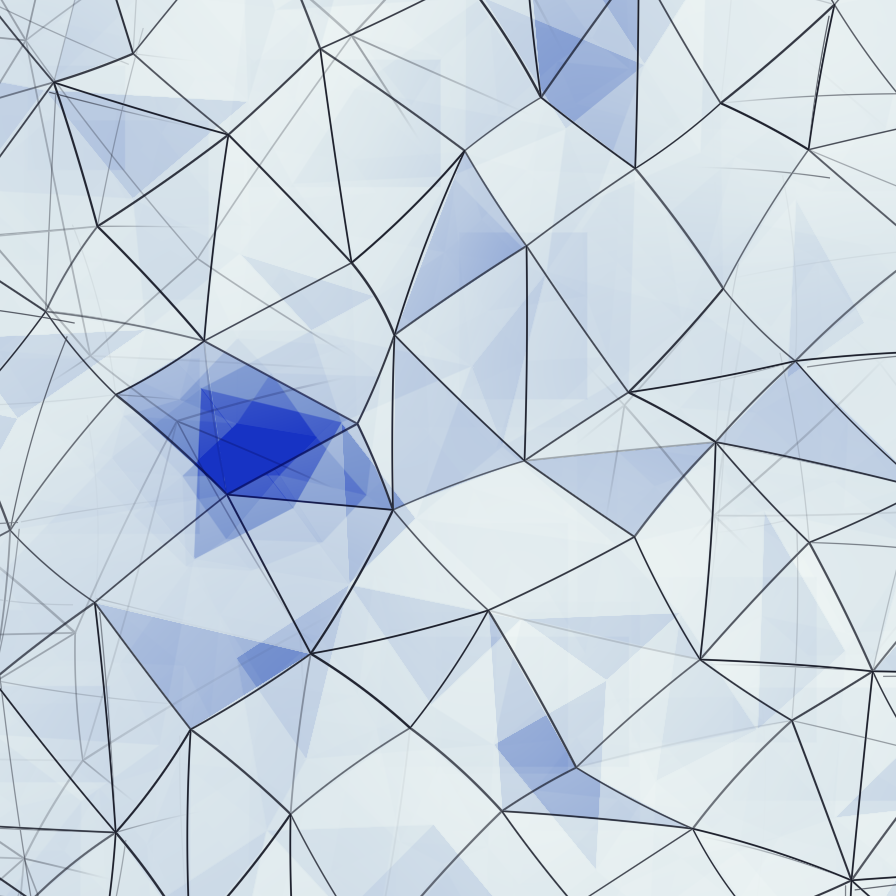
Give the GLSL for this background, as a three.js fragment shader.

```glsl
// Pale faceted polygon mesh with thin dark wires, translucent panes and one deep blue gem.
varying vec2 vUv;

const vec2 AXIS_U = vec2(0.100, -0.115);
const vec2 AXIS_V = vec2(0.115, 0.100);
const vec2 GEM = vec2(0.29, 0.49);
const float SOFT = 0.0011;

struct Quad { vec2 a, b, c, d; };

// Randomness
float hash(vec2 p, float seed) {
  vec3 q = fract(vec3(p.xyx + seed * 17.3) * 0.1031);
  q += dot(q, q.yzx + 33.33);
  return fract((q.x + q.y) * q.z);
}

float valueNoise(vec2 p, float seed) {
  vec2 i = floor(p), f = fract(p);
  f = f * f * (3.0 - 2.0 * f);
  float low = mix(hash(i, seed), hash(i + vec2(1.0, 0.0), seed), f.x);
  float high = mix(hash(i + vec2(0.0, 1.0), seed), hash(i + 1.0, seed), f.x);
  return mix(low, high, f.y);
}

// Jittered skew lattice
float cross2(vec2 a, vec2 b) { return a.x * b.y - a.y * b.x; }

vec2 latticeCell(vec2 p, float scale) {
  vec2 q = vec2(cross2(p, AXIS_V), cross2(AXIS_U, p));
  return floor(q / (cross2(AXIS_U, AXIS_V) * scale));
}

vec2 meshVertex(vec2 cell, float scale, float seed) {
  vec2 q = cell + 0.5 * (vec2(hash(cell, seed), hash(cell, seed + 1.0)) - 0.5);
  return scale * (AXIS_U * q.x + AXIS_V * q.y);
}

// Corners in order; the split always runs from b to d
Quad meshQuad(vec2 cell, float scale, float seed) {
  vec2 a = meshVertex(cell, scale, seed);
  vec2 b = meshVertex(cell + vec2(1.0, 0.0), scale, seed);
  vec2 c = meshVertex(cell + 1.0, scale, seed);
  vec2 d = meshVertex(cell + vec2(0.0, 1.0), scale, seed);
  if (hash(cell, seed + 2.0) > 0.5) return Quad(b, c, d, a);
  return Quad(a, b, c, d);
}

// Facets: random value, centroid and coverage
float edgeSide(vec2 p, vec2 a, vec2 b) { return cross2(normalize(b - a), p - a); }

vec4 facet(vec2 p, vec2 a, vec2 b, vec2 c, float value) {
  float inside = min(edgeSide(p, a, b), min(edgeSide(p, b, c), edgeSide(p, c, a)));
  return vec4(value, (a + b + c) / 3.0, 1.0) * smoothstep(-SOFT, SOFT, inside);
}

vec3 facetLayer(vec2 p, float scale, float seed) {
  vec2 home = latticeCell(p, scale);
  vec4 sum = vec4(0.0);
  for (int y = -1; y <= 1; y++)
    for (int x = -1; x <= 1; x++) {
      vec2 cell = home + vec2(float(x), float(y));
      Quad q = meshQuad(cell, scale, seed);
      sum += facet(p, q.a, q.b, q.d, hash(cell, seed + 3.0));
      sum += facet(p, q.b, q.c, q.d, hash(cell, seed + 4.0));
    }
  return sum.xyz / max(sum.w, 0.001);
}

// Slightly bowed wire
float wire(vec2 p, vec2 a, vec2 b, float halfWidth, float bow) {
  vec2 ab = b - a;
  float t = clamp(dot(p - a, ab) / dot(ab, ab), 0.0, 1.0);
  vec2 normal = normalize(vec2(-ab.y, ab.x));
  float dist = length(p - a - ab * t - normal * bow * 4.0 * t * (1.0 - t));
  return 1.0 - smoothstep(halfWidth - SOFT * 0.6, halfWidth + SOFT * 0.8, dist);
}

float wireLayer(vec2 p, float scale, float seed, float strands) {
  vec2 home = latticeCell(p, scale);
  float ink = 0.0;
  for (int y = -1; y <= 2; y++)
    for (int x = -1; x <= 2; x++) {
      vec2 cell = home + vec2(float(x), float(y));
      Quad q = meshQuad(cell, scale, seed);
      vec2 origin = meshVertex(cell, scale, seed);
      vec2 right = meshVertex(cell + vec2(1.0, 0.0), scale, seed);
      vec2 up = meshVertex(cell + vec2(0.0, 1.0), scale, seed);
      float r = hash(cell, seed + 5.0), s = hash(cell, seed + 6.0);
      float bow = 0.008 * (r - 0.5);
      ink = max(ink, wire(p, origin, right, mix(0.0007, 0.0013, r), bow) * mix(0.7, 1.0, s));
      ink = max(ink, wire(p, origin, up, mix(0.0007, 0.0012, s), -bow) * mix(0.6, 1.0, r));
      ink = max(ink, wire(p, q.b, q.d, 0.0009, bow) * smoothstep(0.3, 0.7, s));
      vec2 shift = 0.07 * (vec2(r, s) - 0.5);
      ink = max(ink, wire(p, q.a, q.c + shift, 0.0006, 2.0 * bow) * strands * r);
      ink = max(ink, wire(p, q.b, q.d - 0.4 * shift, 0.0006, bow) * strands * s);
    }
  return ink;
}

// Upright translucent panes that fade to one side
float paneTint(vec2 p) {
  float tint = 0.0;
  for (int i = 0; i < 16; i++) {
    vec2 id = vec2(float(i), 3.0);
    vec2 center = vec2(hash(id, 1.0), hash(id, 2.0));
    vec2 size = mix(vec2(0.05), vec2(0.14), vec2(hash(id, 3.0), hash(id, 4.0)));
    vec2 gap = size - abs(p - center);
    float fade = 0.6 + 0.4 * (p.x - center.x) / size.x;
    tint += smoothstep(-SOFT, SOFT, min(gap.x, gap.y)) * fade * (hash(id, 5.0) - 0.25) * 0.55;
  }
  return tint;
}

float gemGlow(vec2 center) {
  vec2 d = center - GEM;
  return exp(-dot(d, d) / 0.008);
}

// White to deep blue, one stop per unit
vec3 iceRamp(float depth) {
  vec3 color = mix(vec3(0.945, 0.968, 0.962), vec3(0.86, 0.905, 0.925), clamp(depth, 0.0, 1.0));
  color = mix(color, vec3(0.73, 0.795, 0.885), clamp(depth - 1.0, 0.0, 1.0));
  color = mix(color, vec3(0.46, 0.57, 0.81), clamp(depth - 2.0, 0.0, 1.0));
  return mix(color, vec3(0.09, 0.20, 0.77), clamp(depth - 3.0, 0.0, 1.0));
}

void main() {
  vec2 p = vUv;
  vec3 large = facetLayer(p, 1.0, 1.0);
  vec3 medium = facetLayer(p, 0.85, 21.0);
  vec3 shard = facetLayer(p, 0.5, 41.0);

  // Layered facet tones
  float depth = 0.9 * valueNoise(p * 3.2, 7.0) + 0.45 * large.x + 0.45 * medium.x;
  depth += 0.8 * smoothstep(0.82, 0.92, large.x) + 0.5 * smoothstep(0.84, 0.92, medium.x);
  depth += 0.12 * (shard.x - 0.5) + paneTint(p);
  depth += dot(p - large.yz, vec2(0.9, -1.3));
  depth += 1.4 * gemGlow(large.yz) + 1.2 * gemGlow(medium.yz) + 1.1 * gemGlow(shard.yz);
  vec3 color = iceRamp(depth);

  // Faint back wires, then the main mesh with loose strands near the sides
  float sides = smoothstep(0.27, 0.45, abs(p.x - 0.5));
  vec3 inkColor = mix(vec3(0.06, 0.07, 0.12), vec3(0.02, 0.05, 0.42), gemGlow(p));
  float backInk = wireLayer(p, 1.45, 61.0, 0.0) * smoothstep(0.4, 0.8, valueNoise(p * 4.0, 9.0));
  color = mix(color, inkColor, 0.35 * backInk);
  color = mix(color, inkColor, 0.93 * wireLayer(p, 1.0, 1.0, 0.75 * sides));
  gl_FragColor = vec4(color, 1.0);
}
```
